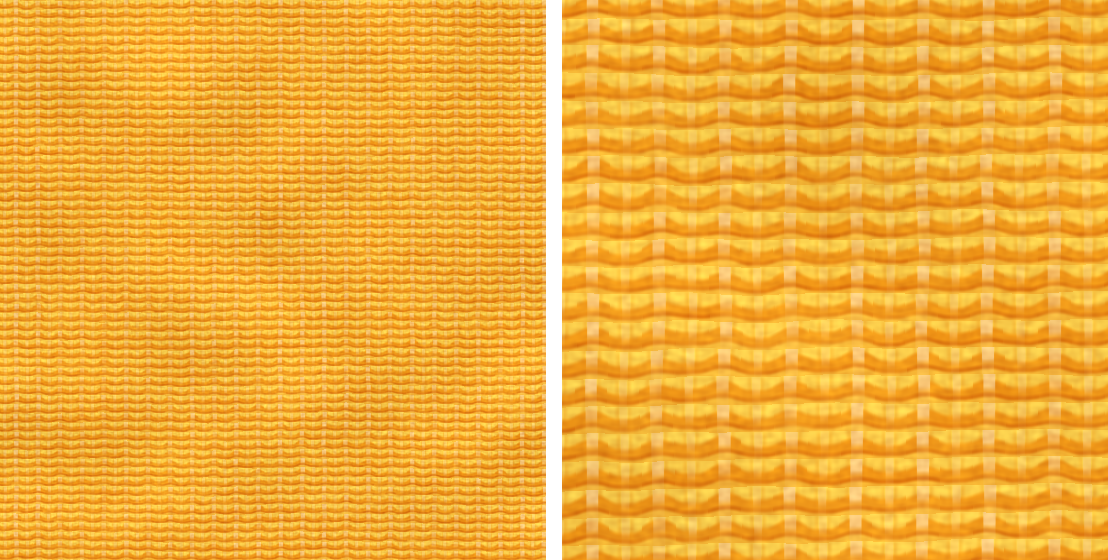
Left, the full canvas; right, a detail of the centre.
Write a Shadertoy shader that draws this texture.

```glsl
// Golden woven cloth: horizontal ribs of yellow yarn over an orange yarn that
// arches up at evenly spaced warp columns, where pale stitches show through.
// Gradient noise varies each yarn, bends the ribs and adds fine fibres.

#define COLUMNS 24.8        // arches across the canvas
#define ROWS 61.0           // ribs up the canvas
#define COLUMN_SHIFT 0.73   // phase of the first arch
#define ARCH_HEIGHT 0.30    // rise of the orange yarn, in ribs
#define ORANGE_WIDTH 0.36   // thickness of the orange yarn, in ribs
#define SEAM_WIDTH 0.13     // shadow below the orange yarn, in ribs
#define STITCH_WIDTH 0.075  // half width of a stitch, in columns
#define STITCH_AMOUNT 0.78  // opacity of the pale stitches
#define WOBBLE 0.16         // bending of ribs and columns
#define SLUB 0.38           // tone variation along each yarn
#define FIBRE 0.15          // contrast of the fine fibres

const vec3 DEEP_ORANGE = vec3(0.85, 0.43, 0.04);
const vec3 ORANGE      = vec3(0.93, 0.57, 0.08);
const vec3 AMBER       = vec3(0.95, 0.67, 0.17);
const vec3 YELLOW      = vec3(0.98, 0.81, 0.30);
const vec3 PALE        = vec3(0.97, 0.79, 0.51);

vec2 hash2(vec2 p) {
    vec3 q = fract(vec3(p.xyx) * vec3(0.1031, 0.1030, 0.0973));
    q += dot(q, q.yzx + 33.33);
    return fract((q.xx + q.yz) * q.zy);
}

// Gradient noise, roughly -0.7 to 0.7
float gradientNoise(vec2 p) {
    vec2 i = floor(p), f = p - i;
    vec2 u = f * f * f * (f * (f * 6.0 - 15.0) + 10.0);
    vec4 corner;
    for (int k = 0; k < 4; k++) {
        vec2 o = vec2(k & 1, k >> 1);
        corner[k] = dot(hash2(i + o) * 2.0 - 1.0, f - o);
    }
    vec2 edge = mix(corner.xz, corner.yw, u.x);
    return mix(edge.x, edge.y, u.y);
}

void mainImage(out vec4 fragColor, in vec2 fragCoord) {
    vec2 uv = fragCoord / iResolution.xy;
    vec2 blur = vec2(COLUMNS, ROWS) / iResolution.xy;

    // Weave coordinates: x counts columns, y counts ribs
    vec2 weave = uv * vec2(COLUMNS, ROWS) - vec2(COLUMN_SHIFT, 0.0);
    weave.y += WOBBLE * (gradientNoise(weave * vec2(0.9, 0.35)) + 2.0 * gradientNoise(uv * 4.0));
    float row = floor(weave.y);
    float height = weave.y - row;
    weave.x += 0.5 * WOBBLE * gradientNoise(vec2(uv.x * 9.0, row * 0.37));

    // Main columns carry arches; the half columns carry smaller stitches
    float column = floor(weave.x + 0.5);
    float fromArch = abs(weave.x - column);
    float halfColumn = floor(weave.x * 2.0 + 0.5);
    float fromStitch = abs(weave.x - 0.5 * halfColumn);
    float isMain = 1.0 - mod(halfColumn, 2.0);
    vec2 cellRandom = hash2(vec2(halfColumn, row) + 71.0);
    vec2 columnRandom = hash2(vec2(halfColumn, 9.0));

    // Edges of the orange yarn
    float archRandom = hash2(vec2(column, row) + 13.0).x;
    float lift = ARCH_HEIGHT * mix(0.65, 1.2, archRandom) * (1.0 - smoothstep(0.03, 0.40, fromArch));
    float soft = 0.08 + 0.5 * blur.y;
    float lower = 0.14 + 0.55 * lift;
    float upper = lower + ORANGE_WIDTH * (0.85 + 0.3 * cellRandom.y) + 0.45 * lift;
    float orangeMask = smoothstep(lower - soft, lower + soft, height)
                     * (1.0 - smoothstep(upper - soft, upper + soft, height));

    // Variation along each yarn and over the cloth
    float slub = gradientNoise(vec2(uv.x * 11.0, row * 1.37))
               + 0.7 * gradientNoise(vec2(uv.x * 45.0, row * 2.71 + 40.0));
    float patchTone = gradientNoise(uv * vec2(5.0, 7.0) + 20.0);
    float tone = SLUB * (slub + 0.6 * patchTone);
    float fibre = gradientNoise(uv * vec2(110.0, 260.0))
                + 0.6 * gradientNoise(uv * vec2(230.0, 190.0) + 50.0);

    // Rounded yellow yarn, then the orange yarn and its shadow
    float crown = 1.0 - smoothstep(0.08, 0.42, abs(height - 0.5 * (upper + 1.0 + lower)));
    vec3 color = mix(AMBER, YELLOW, clamp(0.25 + 0.75 * crown + tone, 0.0, 1.0));
    vec3 orangeYarn = mix(ORANGE, AMBER, clamp(0.18 + 1.2 * tone, 0.0, 0.8));
    color = mix(color, orangeYarn, orangeMask);
    float seam = 1.0 - smoothstep(0.0, SEAM_WIDTH + 0.5 * blur.y, abs(height - lower));
    color = mix(color, DEEP_ORANGE, seam * clamp(0.5 - tone + 0.3 * cellRandom.x, 0.0, 0.9));

    // Pale stitches, with shaded flanks, stronger on some columns
    float width = STITCH_WIDTH * mix(0.75, 1.15, isMain);
    float stitch = 1.0 - smoothstep(width - 0.5 * blur.x, width + blur.x, fromStitch);
    float span = 1.0 - smoothstep(0.16, 0.46, abs(height - mix(0.68, 0.80, isMain)));
    float strength = STITCH_AMOUNT * mix(0.55, 1.0, isMain)
                   * (0.45 + 0.5 * cellRandom.x + 0.4 * columnRandom.x);
    float flank = smoothstep(width, width + 0.03, fromStitch)
                * (1.0 - smoothstep(width + 0.03, width + 0.10, fromStitch));
    color = mix(color, ORANGE, 0.28 * flank * span);
    color = mix(color, PALE, clamp(stitch * (0.22 + 0.78 * span) * strength, 0.0, 0.9));

    // Fine fibres and soft overall shading
    color *= 1.0 + FIBRE * fibre * vec3(0.5, 1.0, 1.5) + 0.06 * patchTone;
    fragColor = vec4(clamp(color, 0.0, 1.0), 1.0);
}
```
